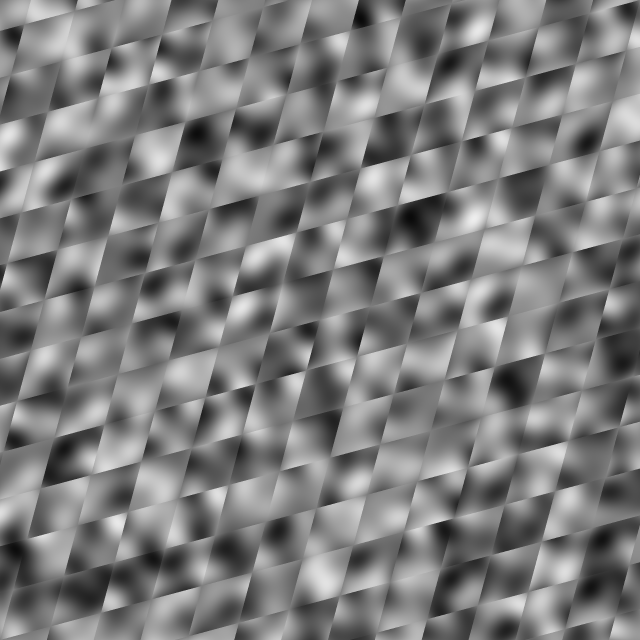
Give the GLSL for this pattern, as a Shadertoy shader.

```glsl
// Grey gradient noise broken into a sheared lattice of rhombic cells, each with its own gradients.

const float SCALE = 10.0;       // noise units across the canvas
const float SKEW = 0.3660254;   // (sqrt(3) - 1) / 2, canvas to lattice
const float UNSKEW = 0.2113249; // (3 - sqrt(3)) / 6, lattice to canvas
const float REACH = 0.5;        // squared radius of a corner's influence
const float GAIN = 70.0;        // brings the kernel sum to about -1..1
const float MID_GREY = 0.492;
const float CONTRAST = 0.53;
const int SUBSAMPLES = 3;       // per axis, softens the cell borders

// Random gradient in -1..1 for one corner of one cell
vec2 cornerGradient(vec2 cell, float corner) {
    vec3 h = fract(vec3(cell, corner + 3.7) * vec3(0.1031, 0.1030, 0.0973));
    h += dot(h, h.yxz + 33.33);
    return 2.0 * fract((h.xx + h.yz) * h.zy) - 1.0;
}

// Rhombic lattice with edges at 15 and 75 degrees
vec2 toLattice(vec2 p) {
    return p + SKEW * (p.x - p.y) * vec2(1.0, -1.0);
}

vec2 fromLattice(vec2 q) {
    return q - UNSKEW * (q.x - q.y) * vec2(1.0, -1.0);
}

// Four radial gradient kernels, not shared with neighbouring cells
float cellNoise(vec2 p) {
    vec2 lattice = toLattice(p);
    vec2 cell = floor(lattice);
    vec2 local = lattice - cell;
    float sum = 0.0;
    for (int k = 0; k < 4; k++) {
        vec2 corner = vec2(k & 1, k >> 1);
        vec2 d = fromLattice(local - corner);
        float falloff = max(REACH - dot(d, d), 0.0);
        falloff *= falloff;
        sum += falloff * falloff * dot(d, cornerGradient(cell, float(k)));
    }
    return GAIN * sum;
}

void mainImage(out vec4 fragColor, in vec2 fragCoord) {
    float grey = 0.0;
    for (int j = 0; j < SUBSAMPLES; j++) {
        for (int i = 0; i < SUBSAMPLES; i++) {
            vec2 offset = (vec2(i, j) + 0.5) / float(SUBSAMPLES) - 0.5;
            vec2 p = SCALE * (fragCoord + offset) / iResolution.y;
            grey += MID_GREY + CONTRAST * cellNoise(p);
        }
    }
    grey /= float(SUBSAMPLES * SUBSAMPLES);
    fragColor = vec4(vec3(clamp(grey, 0.0, 1.0)), 1.0);
}
```
